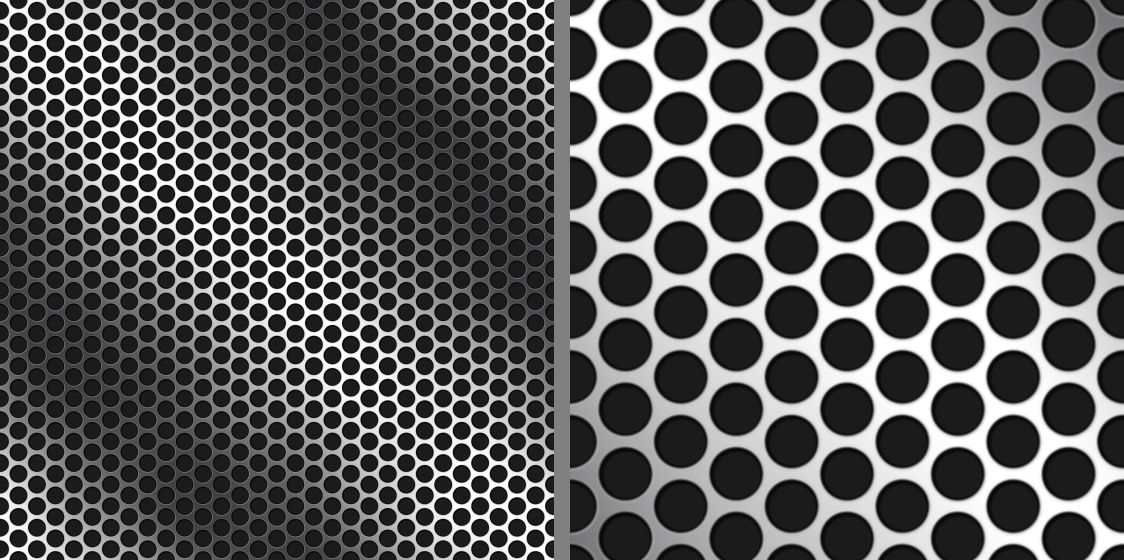
Left: the whole. Right: its middle third, enlarged.
A WebGL 2 fragment shader for this texture:

```glsl
#version 300 es
precision highp float;
// Perforated steel sheet: staggered round holes under soft diagonal bands of light.

uniform vec2 u_resolution;
out vec4 outColor;

const float TAU = 6.2831853;

// Hole layout; lengths are in units of the row pitch
const vec2 REPEATS = vec2(15.0, 26.0);     // staggered cells across and down
const vec2 CELL_SIZE = vec2(1.713, 1.0);
const float HOLE_RADIUS = 0.412;
const float FLOOR_RADIUS = 0.36;
const vec2 FLOOR_SHIFT = vec2(0.018, -0.018);
const float EDGE_SOFTNESS = 0.028;
const float RIM_WIDTH = 0.065;

// Colours
const vec3 HOLE_FLOOR = vec3(0.105);
const vec3 HOLE_SHADOW = vec3(0.04);
const vec3 METAL_DARK = vec3(0.25, 0.25, 0.265);
const vec3 METAL_BRIGHT = vec3(1.0);
const vec3 RIM_COLOR = vec3(0.70);

// Light bands
const float BAND_WANDER = 0.045;
const float BAND_MOTTLE = 0.16;
const float WANDER_CELLS = 3.0;
const float MOTTLE_CELLS = 6.0;

// Unit gradient at a lattice point, wrapped to the period
vec2 gradientAt(vec2 point, float period) {
    point = mod(point, period);
    float angle = TAU * fract(sin(dot(point, vec2(127.1, 311.7)) + period) * 43758.5);
    return vec2(cos(angle), sin(angle));
}

// Tileable gradient noise, about -0.7 to 0.7
float gradientNoise(vec2 uv, float period) {
    vec2 p = uv * period;
    vec2 cell = floor(p);
    vec2 f = p - cell;
    vec2 w = f * f * f * (f * (f * 6.0 - 15.0) + 10.0);
    vec2 e = vec2(1.0, 0.0);
    float a = dot(gradientAt(cell, period), f);
    float b = dot(gradientAt(cell + e.xy, period), f - e.xy);
    float c = dot(gradientAt(cell + e.yx, period), f - e.yx);
    float d = dot(gradientAt(cell + e.xx, period), f - e.xx);
    return mix(mix(a, b, w.x), mix(c, d, w.x), w.y);
}

// Offset from the nearest hole centre, over two interleaved grids
vec2 offsetFromHole(vec2 uv) {
    vec2 p = uv * REPEATS;
    vec2 even = (fract(p + vec2(0.5, 0.0)) - 0.5) * CELL_SIZE;
    vec2 odd = (fract(p + vec2(0.0, 0.5)) - 0.5) * CELL_SIZE;
    return dot(even, even) < dot(odd, odd) ? even : odd;
}

// Sheet brightness: one diagonal wave per tile, gently disturbed
float bandLight(vec2 uv) {
    float wander = BAND_WANDER * gradientNoise(uv, WANDER_CELLS);
    float wave = 0.5 + 0.5 * cos(TAU * (uv.x + uv.y + wander));
    float mottle = BAND_MOTTLE * gradientNoise(uv, MOTTLE_CELLS);
    return clamp(wave + mottle, 0.0, 1.0);
}

void main() {
    vec2 uv = gl_FragCoord.xy / u_resolution;
    float pixel = REPEATS.y / u_resolution.y;
    float soft = max(EDGE_SOFTNESS, 0.7 * pixel);

    vec2 offset = offsetFromHole(uv);
    float edge = length(offset) - HOLE_RADIUS;

    // Metal, with a bevelled rim that catches light at lower right
    vec3 metal = mix(METAL_DARK, METAL_BRIGHT, bandLight(uv));
    float facing = dot(offset, vec2(0.707, -0.707)) / HOLE_RADIUS;
    float rim = 1.0 - smoothstep(0.0, RIM_WIDTH, edge);
    metal = mix(metal, RIM_COLOR, rim * (0.38 + 0.25 * facing));

    // Hole floor, shaded by the upper left wall
    float floorEdge = length(offset - FLOOR_SHIFT) - FLOOR_RADIUS;
    vec3 hole = mix(HOLE_FLOOR, HOLE_SHADOW, smoothstep(-soft, soft, floorEdge));

    outColor = vec4(mix(hole, metal, smoothstep(-soft, soft, edge)), 1.0);
}
```
